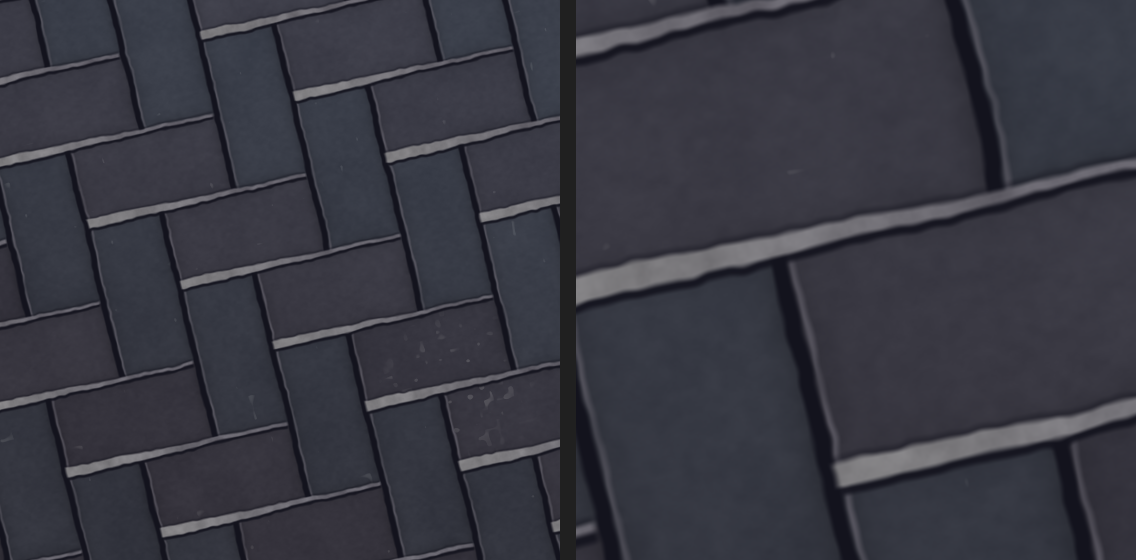
Left, the full canvas; right, a detail of the centre.
This texture is drawn by a three.js fragment shader. Its source:

```glsl
// Tilted herringbone paving of dark slate bricks with pale bed joints and shadowed side joints.
varying vec2 vUv;

const vec2 ORIGIN = vec2(0.1523, 0.599);        // lower left corner of one lying brick
const vec2 ALONG = vec2(0.1336, 0.0299);        // one brick width along the rows
const vec2 ACROSS = vec2(-0.0328, 0.138);       // one brick width across the rows
const float SOFT = 0.016;                       // edge softness in brick widths

const vec3 CHARCOAL = vec3(0.204, 0.203, 0.238);
const vec3 SLATE = vec3(0.235, 0.245, 0.288);
const vec3 SHADOW = vec3(0.075, 0.075, 0.115);
const vec3 WORN_EDGE = vec3(0.37, 0.36, 0.40);
const vec3 MORTAR = vec3(0.51, 0.505, 0.515);

float hash(vec2 p) {
  vec3 h = fract(vec3(p.xyx) * 0.1031);
  h += dot(h, h.yzx + 33.33);
  return fract((h.x + h.y) * h.z);
}

float noise(vec2 p) {
  vec2 i = floor(p);
  vec2 f = fract(p);
  f = f * f * (3.0 - 2.0 * f);
  return mix(mix(hash(i), hash(i + vec2(1.0, 0.0)), f.x),
             mix(hash(i + vec2(0.0, 1.0)), hash(i + vec2(1.0, 1.0)), f.x), f.y);
}

float fbm(vec2 p) {
  float sum = 0.0;
  float gain = 0.5;
  for (int i = 0; i < 4; i++) {
    sum += gain * noise(p);
    p = p * 2.03 + 17.3;
    gain *= 0.5;
  }
  return sum / 0.9375;
}

float cross2(vec2 a, vec2 b) {
  return a.x * b.y - a.y * b.x;
}

// Skewed grid coordinates, one unit per brick width
vec2 toGrid(vec2 p) {
  vec2 r = p - ORIGIN;
  return vec2(cross2(r, ACROSS), cross2(ALONG, r)) / cross2(ALONG, ACROSS);
}

// Soft band of given half width around zero
float band(float d, float halfWidth) {
  return 1.0 - smoothstep(halfWidth - SOFT, halfWidth + SOFT, abs(d));
}

// Signed offset from the nearer of the two ends of a span
float nearEnd(float x, float size) {
  return x < 0.5 * size ? x : x - size;
}

vec3 brickFace(vec2 p, vec2 q, vec2 id, float lying) {
  float light = smoothstep(0.1, 1.25, p.y + 0.3 * p.x);
  vec3 col = mix(CHARCOAL, SLATE, light);
  col += mix(vec3(-0.004, 0.004, 0.006), vec3(0.005, -0.003, -0.002), lying);
  col += 0.016 * (hash(id + 5.7) - 0.5);
  col += 0.030 * (fbm(q * 2.2 + 40.0) - 0.5);
  col += 0.028 * (fbm(q * vec2(15.0, 19.0) + 90.0) - 0.5);

  // Pale scuffs gathered in one area, with a few strays elsewhere
  float patchArea = 1.0 - smoothstep(0.04, 0.17, length(p - vec2(0.82, 0.31)));
  float scuff = smoothstep(0.76, 0.90, noise(q * 11.0 + 60.0));
  float stray = smoothstep(0.955, 1.0, noise(q * 7.0 + 130.0));
  return col + vec3(0.11, 0.11, 0.10) * (scuff * patchArea * lying + 0.7 * stray);
}

void main() {
  vec2 q = toGrid(vUv);
  q += 0.022 * (vec2(noise(q * 3.0), noise(q * 3.0 + 31.0)) - 0.5);
  q += 0.016 * (vec2(noise(q * 13.0), noise(q * 13.0 + 57.0)) - 0.5);

  // Herringbone: four cells per repeat, two for each brick
  vec2 cell = floor(q);
  float k = mod(cell.x + cell.y, 4.0);
  float lying = 1.0 - step(1.5, k);
  vec2 id = cell - (lying > 0.5 ? vec2(k, 0.0) : vec2(0.0, k - 2.0));
  vec2 size = lying > 0.5 ? vec2(2.0, 1.0) : vec2(1.0, 2.0);
  vec2 f = q - id;
  vec2 d = vec2(nearEnd(f.x, size.x), nearEnd(f.y, size.y));

  // Run along the bed joint, from 0 at its left end to 3 at its right
  float run = f.x + (d.y >= 0.0 ? 2.0 * (1.0 - lying) : lying);
  vec2 jointId = floor(q - vec2(run, d.y) + 0.5);
  float ends = smoothstep(0.0, 0.05, run) * (1.0 - smoothstep(2.93, 2.98, run));

  vec3 col = brickFace(vUv, q, id, lying);

  // Soft shade next to joints
  float shade = max(exp(-abs(d.x) * 14.0), 0.8 * exp(-abs(d.y) * 16.0));
  col *= 1.0 - 0.30 * shade;

  // Side joints: dark gap with a thin lit arris on its right
  float arris = band(d.x - 0.055, 0.014) * (0.35 + 0.5 * noise(q * 5.0 + 8.0));
  col = mix(col, WORN_EDGE, arris);
  col = mix(col, SHADOW, band(d.x, 0.036));

  // Bed joints: tapering pale mortar above a thin shadow
  float taper = smoothstep(0.0, 2.6, run);
  float halfWidth = mix(0.061, 0.021, taper) * (0.85 + 0.3 * hash(jointId + 3.1));
  col = mix(col, SHADOW, 0.9 * ends * band(d.y + halfWidth + 0.016, 0.021));
  col = mix(col, SHADOW, 0.35 * ends * band(d.y - halfWidth - 0.012, 0.014));
  float wear = fbm(q * 7.0 + 21.0);
  vec3 mortar = mix(MORTAR, WORN_EDGE, 0.85 * taper) + 0.16 * (wear - 0.5);
  col = mix(col, mortar, ends * band(d.y, halfWidth));

  gl_FragColor = vec4(col, 1.0);
}
```
